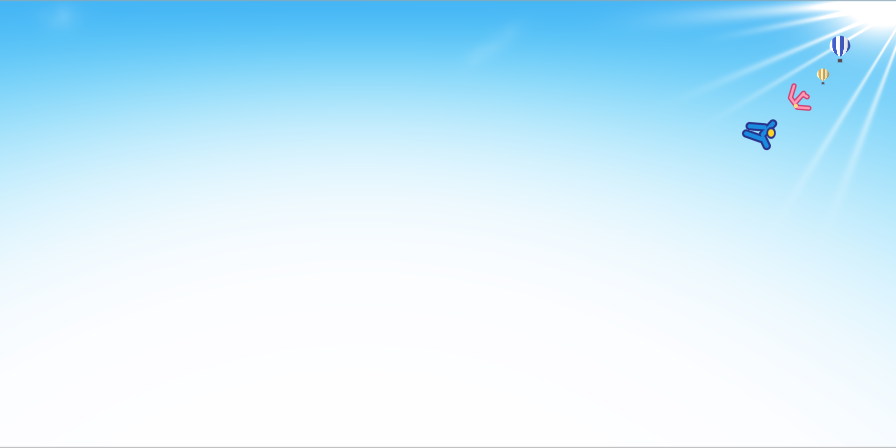
A Shadertoy shader for this background:

```glsl
float segment(vec2 p, vec2 a, vec2 b) {
    vec2 ab = b - a;
    return length(p - a - ab * clamp(dot(p - a, ab) / dot(ab, ab), 0.0, 1.0));
}

// Coverage of a distance, softened over one output pixel
float fill(float d, float scale) {
    float soft = 0.7 * scale / iResolution.y;
    return 1.0 - smoothstep(-soft, soft, d);
}

float hash(vec2 p) {
    return fract(sin(dot(p, vec2(127.1, 311.7))) * 43758.5);
}

float noise(vec2 p) {
    vec2 i = floor(p), f = fract(p);
    f = f * f * (3.0 - 2.0 * f);
    return mix(mix(hash(i), hash(i + vec2(1, 0)), f.x),
               mix(hash(i + vec2(0, 1)), hash(i + vec2(1, 1)), f.x), f.y);
}

// Blue at the top, fading into a white dome
vec3 sky(vec2 p) {
    float side = p.x - 0.8;
    float t = (1.0 - p.y) / (1.0 + 0.6 * side * side);
    vec3 fade = pow(vec3(t) / vec3(0.26, 0.22, 0.22), vec3(1.65, 1.4, 1.4));
    return vec3(0.995, 0.995, 1.0) - vec3(0.725, 0.285, 0.04) * exp(-fade);
}

float wisp(vec2 p, vec2 center, vec2 size, float slant) {
    vec2 q = p - center;
    q.y -= slant * q.x;
    q /= size;
    return exp(-dot(q, q)) * (0.5 + noise(p * 35.0));
}

// Beams: angle below horizontal, half width, reach
float sunRays(vec2 p) {
    vec3 beams[6] = vec3[6](
        vec3(0.075, 0.045, 0.76), vec3(0.19, 0.025, 0.52), vec3(0.40, 0.022, 0.66),
        vec3(0.54, 0.018, 0.60), vec3(1.02, 0.022, 0.66), vec3(1.21, 0.027, 0.62));
    vec2 q = vec2(2.04, 1.0) - p;
    float angle = atan(q.y, q.x), r = length(q), light = 0.0;
    for (int i = 0; i < 6; i++) {
        float across = (angle - beams[i].x) / beams[i].y;
        light += exp(-across * across) * (1.0 - smoothstep(0.1, beams[i].z, r));
    }
    return 0.6 * light;
}

void balloon(inout vec3 col, vec2 p, vec2 center, float size, vec3 light, vec3 dark) {
    vec2 q = (p - center) / size;
    float taper = mix(0.35, 1.0, smoothstep(-1.1, 0.1, q.y));
    float envelope = length(vec2(q.x / taper, q.y - 0.15)) - 0.85;
    float stripe = smoothstep(-0.2, 0.2, sin(q.x / taper * 10.0));
    vec3 cloth = mix(light, dark, stripe) * (1.0 - 0.15 * q.x);
    col = mix(col, cloth, fill(envelope, 1.0 / size));
    vec2 basket = abs(q - vec2(0.0, -1.05)) - vec2(0.18, 0.14);
    col = mix(col, vec3(0.35, 0.3, 0.35), fill(max(basket.x, basket.y), 1.0 / size));
}

void blueBird(inout vec3 col, vec2 p) {
    vec2 q = (p - vec2(1.695, 0.70)) * 25.6;
    float d = segment(q, vec2(-0.75, 0.05), vec2(0.1, -0.25));
    d = min(d, segment(q, vec2(-0.55, 0.47), vec2(0.3, 0.4)));
    d = min(d, segment(q, vec2(0.2, 0.0), vec2(0.78, 0.62)));
    d = min(d, segment(q, vec2(0.2, -0.2), vec2(0.42, -0.66)));
    col = mix(col, vec3(0.16, 0.2, 0.55), fill(d - 0.24, 25.6));
    col = mix(col, vec3(0.1, 0.55, 0.88), fill(d - 0.12, 25.6));
    float beak = length((q - vec2(0.67, 0.08)) * vec2(1.0, 0.8)) - 0.17;
    col = mix(col, vec3(0.16, 0.2, 0.55), fill(beak - 0.1, 25.6));
    col = mix(col, vec3(1.0, 0.83, 0.15), fill(beak, 25.6));
}

void pinkBird(inout vec3 col, vec2 p) {
    vec2 q = (p - vec2(1.784, 0.78)) * 25.6;
    float d = segment(q, vec2(-0.3, 0.72), vec2(-0.5, 0.05));
    d = min(d, segment(q, vec2(-0.5, 0.05), vec2(-0.1, -0.5)));
    d = min(d, segment(q, vec2(-0.1, -0.5), vec2(0.55, -0.55)));
    d = min(d, segment(q, vec2(-0.2, -0.2), vec2(0.25, 0.3)));
    d = min(d, segment(q, vec2(0.2, 0.25), vec2(0.45, 0.1)));
    col = mix(col, vec3(0.82, 0.25, 0.43), fill(d - 0.15, 25.6));
    col = mix(col, vec3(1.0, 0.6, 0.72), fill(d - 0.07, 25.6));
    col = mix(col, vec3(1.0, 0.85, 0.5), fill(length(q - vec2(-0.2, -0.42)) - 0.12, 25.6));
}

void mainImage(out vec4 fragColor, in vec2 fragCoord) {
    vec2 p = fragCoord / iResolution.xy * vec2(2.0, 1.0);
    vec3 col = sky(p);

    // Faint clouds
    float cloud = 0.13 * wisp(p, vec2(0.14, 0.96), vec2(0.045, 0.03), 0.0);
    cloud += 0.13 * wisp(p, vec2(1.10, 0.90), vec2(0.055, 0.025), 0.6);
    col = mix(col, vec3(1.0), cloud);

    // Sun and its rays
    vec2 glow = (p - vec2(1.97, 1.0)) / vec2(0.14, 0.09);
    float halo = 1.25 * exp(-dot(glow, glow)) + 0.2 * exp(-4.0 * length(p - vec2(2.0, 1.0)));
    col = mix(col, vec3(1.0), clamp(halo + sunRays(p), 0.0, 1.0));

    // Flying things
    balloon(col, p, vec2(1.875, 0.893), 0.027, vec3(0.96, 0.97, 1.0), vec3(0.25, 0.35, 0.75));
    balloon(col, p, vec2(1.837, 0.831), 0.016, vec3(0.98, 0.92, 0.7), vec3(0.78, 0.65, 0.4));
    pinkBird(col, p);
    blueBird(col, p);

    // Thin grey rules along the top and bottom
    col = mix(col, vec3(0.55, 0.66, 0.72), 0.8 * fill(0.9974 - p.y, 1.0));
    col = mix(col, vec3(0.7), 0.8 * fill(p.y - 0.0026, 1.0));
    fragColor = vec4(col, 1.0);
}
```
